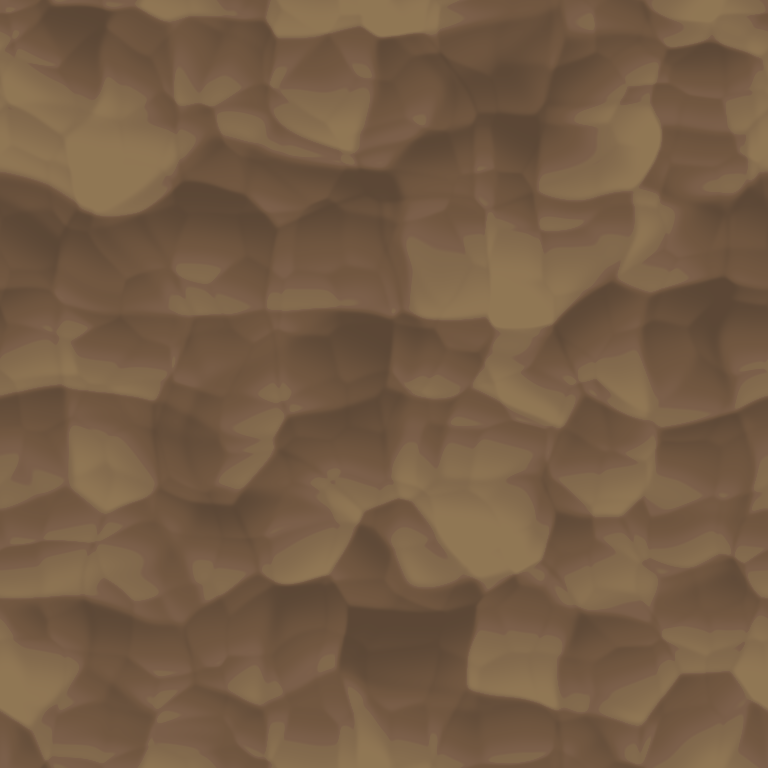
This texture is drawn by a three.js fragment shader. Its source:

```glsl
varying vec2 vUv;

vec3 hash3(vec2 cell, float seed) {
  vec3 q = fract(vec3(cell.xyx + seed * 7.31) * vec3(0.1031, 0.1030, 0.0973));
  q += dot(q, q.yxz + 33.33);
  return fract((q.xxy + q.yzz) * q.zyx);
}

// Smooth vector noise that wraps after the given number of cells
vec2 wrapNoise(vec2 uv, float count, float seed) {
  vec2 p = uv * count;
  vec2 cell = floor(p);
  vec2 f = fract(p);
  f = f * f * (3.0 - 2.0 * f);
  vec2 a = hash3(mod(cell, count), seed).xy;
  vec2 b = hash3(mod(cell + vec2(1.0, 0.0), count), seed).xy;
  vec2 c = hash3(mod(cell + vec2(0.0, 1.0), count), seed).xy;
  vec2 d = hash3(mod(cell + 1.0, count), seed).xy;
  return mix(mix(a, b, f.x), mix(c, d, f.x), f.y) - 0.5;
}

// Softly joined stones, each a tilted facet that brightens toward its lower rim
float stones(vec2 uv, float count, float seed, float crispness) {
  vec2 p = uv * count;
  vec2 home = floor(p);
  float shade = 0.0;
  float total = 0.0;
  float squares = 0.0;
  for (int y = -1; y <= 1; y++) {
    for (int x = -1; x <= 1; x++) {
      vec2 cell = home + vec2(float(x), float(y));
      vec3 rnd = hash3(mod(cell, count), seed);
      vec2 offset = p - cell - 0.15 - 0.7 * rnd.xy;
      float weight = exp(-crispness * dot(offset, offset));
      vec2 tilt = vec2(1.6 * fract(rnd.z * 17.0) - 0.8, -0.85);
      shade += weight * (rnd.z - 0.5 + dot(tilt, offset));
      total += weight;
      squares += weight * weight;
    }
  }
  float crease = 1.0 - squares / (total * total);
  return shade / total - 0.35 * crease;
}

// Earth tones, with a sudden turn from rosy brown to olive on lit faces
vec3 earth(float tone) {
  vec3 color = mix(vec3(0.36, 0.28, 0.212), vec3(0.445, 0.342, 0.252),
                   smoothstep(0.35, 0.45, tone));
  color = mix(color, vec3(0.485, 0.375, 0.292), smoothstep(0.44, 0.485, tone));
  vec3 lit = mix(vec3(0.505, 0.408, 0.298), vec3(0.565, 0.465, 0.33),
                 smoothstep(0.48, 0.59, tone));
  return mix(color, lit, smoothstep(0.482, 0.488, tone));
}

void main() {
  // Bend the outlines
  vec2 uv = vUv + 0.045 * wrapNoise(vUv, 7.0, 1.0) + 0.016 * wrapNoise(vUv, 16.0, 2.0);

  // Large mounds, stones and small chips
  float relief = 0.42 * stones(uv, 4.0, 3.0, 22.0);
  relief += 0.6 * stones(uv + 0.03, 8.0, 5.0, 26.0);
  relief += 0.22 * stones(uv + 0.07, 14.0, 8.0, 18.0);
  relief += 0.12 * wrapNoise(vUv, 11.0, 11.0).x + 0.07;

  float tone = 0.435 + 0.185 * relief + 0.06 * relief * relief;
  gl_FragColor = vec4(earth(tone), 1.0);
}
```
